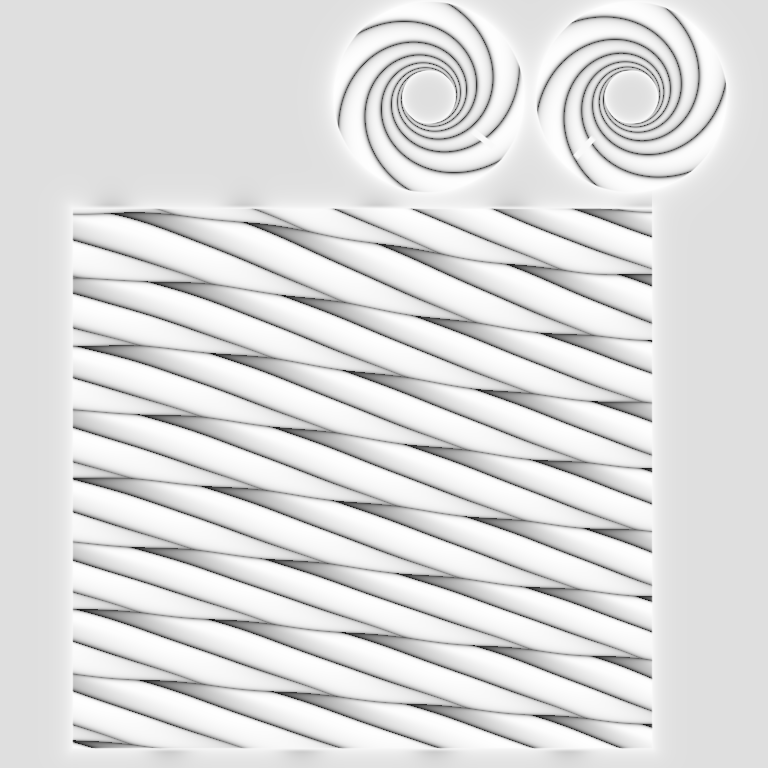
A Shadertoy shader for this texture map:

```glsl
// Occlusion map of a coiled rope: a square sheet of overlapping slanted strands
// and two spiral end caps on grey padding. Strands come from a sheared repeat
// inside sagging rows; caps repeat a logarithmic spiral in polar coordinates.

const float PADDING_GREY = 0.875;
const float STRAND_WHITE = 0.998;
const vec2 SHEET_MIN = vec2(0.095, 0.026);
const vec2 SHEET_MAX = vec2(0.849, 0.728);
const float FIRST_SEAM = 0.7225;    // height of the first seam at the left edge
const float ROW = 0.0858;           // height between seams
const float TOP_DROP = 0.0833;      // fall of a seam across the sheet, at the top
const float BOTTOM_DROP = 0.064;    // and at the bottom
const float SEAM_WAVE = 0.0014;     // scallop of a seam between strands
const float PERIOD = 0.1732;        // strand spacing along a seam
const float SQUEEZE = 0.5;          // tightening of the spacing to the right
const float ROW_START = 0.2839;     // where a strand leaves the first seam
const float ROW_SHIFT = 0.0807;     // start offset from row to row
const float TOP_SHIFT = 0.0326;     // extra offset near the top
const float LOW_SHIFT = 0.024;      // extra offset near the bottom
const float SHEAR = 1.95;           // periods crossed by a strand in one row
const float STRAND_WIDTH = 0.041;
const vec2 LEFT_CAP = vec2(0.5586, 0.8737);
const vec2 RIGHT_CAP = vec2(0.8223, 0.8737);
const float CAP_RADIUS = 0.124;
const float HOLE_RADIUS = 0.035;
const float ARMS = 6.0;
const float TWIST = 2.2;
const float SPIRAL_CORE = 0.028;
const float TAU = 6.2831853;

float pixelSize() { return 1.0 / iResolution.y; }

// Darkness that fades with distance, never thinner than a pixel
float fade(float d, float width) {
    return exp(-max(d, 0.0) / max(width, 0.6 * pixelSize()));
}

// Horizontal position with strands packed closer towards the right
float packedX(float x) {
    float excess = max(x - 0.56, 0.0);
    return x + SQUEEZE * excess * excess;
}

// Row coordinate: whole part is the row, fraction runs from seam to seam
float rowCoord(vec2 p) {
    float depth = FIRST_SEAM - p.y;
    float h = (p.x - SHEET_MIN.x) / (SHEET_MAX.x - SHEET_MIN.x);
    float low = clamp(depth / 0.7, 0.0, 1.0);
    float sag = mix(TOP_DROP, BOTTOM_DROP, low) * mix(smoothstep(0.08, 1.0, h), h, low);
    float v = (depth - sag) / ROW;
    float phase = (packedX(p.x) - ROW_START - ROW_SHIFT * v) / PERIOD;
    float nearSeam = 0.5 + 0.5 * cos(TAU * v);
    return v + SEAM_WAVE / ROW * nearSeam * sin(TAU * (phase - 0.2));
}

float sheetShade(vec2 p) {
    float v = rowCoord(p);
    float row = floor(v);
    float t = v - row;
    float start = ROW_START + ROW_SHIFT * row + TOP_SHIFT * clamp(1.0 - v, 0.0, 1.0);
    start += LOW_SHIFT * smoothstep(4.8, 6.2, v);
    float f = fract((packedX(p.x) - start) / PERIOD - SHEAR * t);
    float above = f * STRAND_WIDTH;
    float below = (1.0 - f) * STRAND_WIDTH;
    float fromTop = t * ROW;
    float fromBottom = (1.0 - t) * ROW;

    // Creases between neighbouring strands
    float strength = mix(1.0, 0.5, smoothstep(0.6, 1.0, t));
    float light = 1.0 - 0.82 * strength * fade(above, 0.0021);
    light *= 1.0 - 0.22 * (1.0 - 0.7 * t) * fade(above, 0.008);
    light *= 1.0 - 0.55 * strength * fade(below, 0.0011);
    light *= 1.0 - 0.2 * smoothstep(0.5, 1.0, t) * fade(below, 0.009);

    // Seams, with shaded pockets where a strand dives under the next row
    float pocket = smoothstep(0.0, 0.04, f) * (1.0 - smoothstep(0.32, 0.55, f));
    light *= 1.0 - mix(0.5, 0.65, pocket) * fade(fromTop, 0.0018);
    light *= 1.0 - 0.46 * (1.0 - smoothstep(0.1, 0.7, f)) * fade(fromTop, 0.016);
    light *= 1.0 - 0.38 * fade(fromBottom, 0.0013);
    light *= 1.0 - 0.08 * fade(fromBottom, 0.006);
    return STRAND_WHITE * light;
}

float capShade(vec2 q, float turn, float cutAngle) {
    float r = length(q);
    float rim = max(r, HOLE_RADIUS) - SPIRAL_CORE;
    float clockwise = -atan(q.y, q.x);
    float winding = -TWIST * log(rim / (CAP_RADIUS - SPIRAL_CORE));
    float f = fract((clockwise - winding - turn) * ARMS / TAU);
    float width = TAU / ARMS / length(vec2(1.0 / max(r, HOLE_RADIUS), TWIST / rim));
    float room = smoothstep(0.0, 0.018, width);

    // Spiral creases
    float light = 1.0 - 0.8 * fade(f * width, mix(0.001, 0.0021, room));
    light *= 1.0 - 0.5 * fade((1.0 - f) * width, 0.0011);
    light *= 1.0 - 0.22 * room * fade((1.0 - f) * width, 0.006);

    // Short pale notch where the spiral is cut
    vec2 dir = vec2(cos(cutAngle), -sin(cutAngle));
    float along = dot(q, dir);
    float across = abs(dot(q, vec2(-dir.y, dir.x)));
    float notch = smoothstep(0.07, 0.075, along) * (1.0 - smoothstep(0.105, 0.11, along));
    light = mix(light, 0.98, notch * (1.0 - smoothstep(0.003, 0.005, across)));

    // Grey hole with a bright edge
    float hole = mix(PADDING_GREY, 1.0, fade(HOLE_RADIUS - r, 0.006));
    float inside = smoothstep(-pixelSize(), pixelSize(), HOLE_RADIUS - r);
    return STRAND_WHITE * mix(light, hole, inside);
}

float addCap(float base, vec2 q, float turn, float cutAngle) {
    float d = length(q) - CAP_RADIUS;
    float glow = mix(base, STRAND_WHITE, 0.9 * fade(d, 0.011));
    float inside = 1.0 - smoothstep(-pixelSize(), pixelSize(), d);
    return mix(glow, capShade(q, turn, cutAngle), inside);
}

void mainImage(out vec4 fragColor, in vec2 fragCoord) {
    vec2 p = fragCoord / iResolution.xy;

    // Padding with a bleeding halo, smudged above and below the sheet
    vec2 outside = max(SHEET_MIN - p, p - SHEET_MAX);
    float d = length(max(outside, 0.0)) + min(max(outside.x, outside.y), 0.0);
    float smudgeStart = p.y > 0.5 ? 0.145 : 0.22;
    float smudge = pow(0.5 + 0.5 * cos(TAU * (p.x - smudgeStart) / PERIOD), 4.0);
    smudge *= smoothstep(0.0, 0.006, outside.y) * step(outside.x, 0.0);
    float shade = mix(PADDING_GREY, mix(0.98, 0.74, smudge), 0.9 * fade(d, 0.011));

    shade = addCap(shade, p - LEFT_CAP, 1.77, 0.66);
    shade = addCap(shade, p - RIGHT_CAP, 1.94, 2.32);
    float onSheet = 1.0 - smoothstep(-pixelSize(), pixelSize(), d);
    fragColor = vec4(vec3(mix(shade, sheetShade(p), onSheet)), 1.0);
}
```
